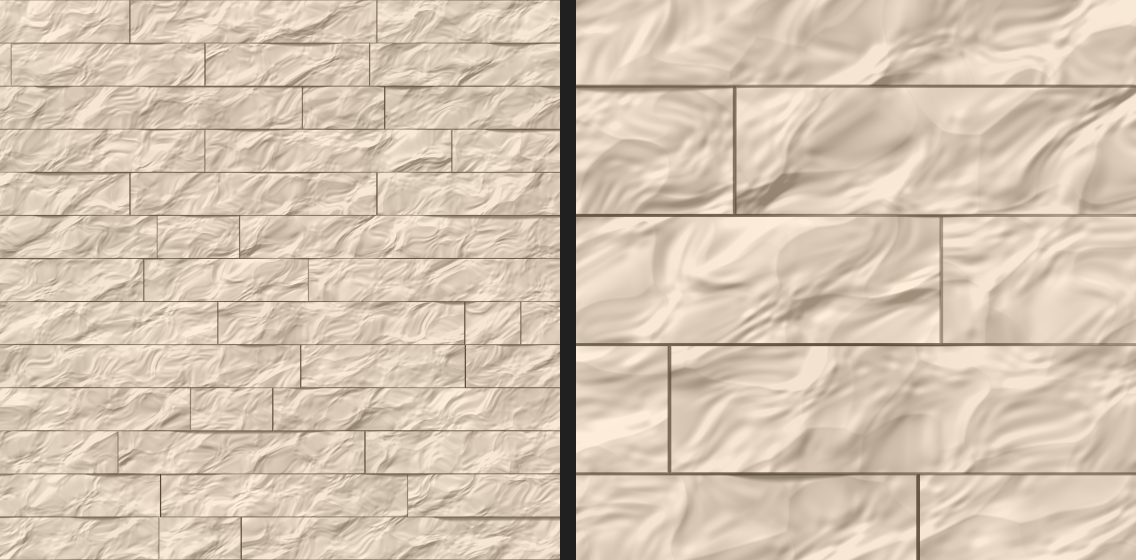
Left, the full canvas; right, a detail of the centre.
Write a WebGL 1 fragment shader that draws this texture.

```glsl
precision highp float;
// Split-face cream limestone cladding: thirteen courses of long rough stones with hairline joints.

uniform vec2 u_resolution;

const float COURSES = 13.0;
const float MODULE = 0.147;            // stone lengths are multiples of this
const float BED_HALF_WIDTH = 0.0009;   // horizontal joints
const float HEAD_HALF_WIDTH = 0.0011;  // vertical joints
const float SHADOW_DEPTH = 0.0085;     // deepest overhang shadow
const float RELIEF_STEP = 0.0015;
const float RELIEF_GAIN = 0.078;
const float GRAIN_FREQ = 19.0;
const float FACET_FREQ = 27.0;
const vec2 LIGHT = vec2(-0.5, 0.86);
const vec3 STONE = vec3(0.86, 0.80, 0.73);
const vec3 SHADE = vec3(0.50, 0.44, 0.37);
const vec3 JOINT = vec3(0.33, 0.27, 0.20);

float hash(vec2 p) {
  return fract(sin(dot(p, vec2(127.1, 311.7))) * 43758.55);
}

float noise(vec2 p) {
  vec2 i = floor(p), f = fract(p);
  f = f * f * (3.0 - 2.0 * f);
  vec2 e = vec2(1.0, 0.0);
  return mix(mix(hash(i), hash(i + e.xy), f.x),
             mix(hash(i + e.yx), hash(i + e.xx), f.x), f.y);
}

// Squared distance to the nearest scattered point
float cellular(vec2 p) {
  vec2 i = floor(p), f = fract(p);
  float nearest = 4.0;
  for (int y = -1; y <= 1; y++) {
    for (int x = -1; x <= 1; x++) {
      vec2 c = vec2(float(x), float(y));
      vec2 d = c + vec2(hash(i + c), hash(i + c + 47.3)) - f;
      nearest = min(nearest, dot(d, d));
    }
  }
  return nearest;
}

// Chiselled height field, stretched along a rising diagonal
float relief(vec2 p) {
  p = vec2(0.68 * dot(p, vec2(0.87, 0.5)), dot(p, vec2(-0.5, 0.87)));
  vec2 warp = vec2(noise(p * 34.0), noise(p * 34.0 + 19.0)) - 0.5;
  vec2 q = p + 0.028 * warp;
  float h = 0.6 * cellular(q * FACET_FREQ) / FACET_FREQ;
  float freq = GRAIN_FREQ;
  for (int i = 0; i < 4; i++) {
    h += noise(q * freq + float(i) * 7.7) / freq;
    freq *= 2.1;
  }
  return h;
}

// Positions of the head joints in a course; z is negative when there are only two
vec3 headJoints(float course) {
  float first = 0.34 + 0.13 * cos(1.083 * (course - 2.0))
                     + 0.07 * cos(2.094 * (course - 5.0));
  float modules = 2.0 + floor(cos(1.8 * course) + 0.5);
  float extra = mod(course, 6.0) == 1.0 ? fract(1.035 - 0.015 * course) : -1.0;
  return vec3(first, first + MODULE * modules, extra);
}

float lineCover(float dist, float halfWidth, float px) {
  return clamp((halfWidth - dist) / px + 0.5, 0.0, 1.0);
}

void main() {
  vec2 uv = gl_FragCoord.xy / u_resolution;
  float px = 1.0 / min(u_resolution.x, u_resolution.y);

  // Course, stone and distances to the joints
  float down = (1.0 - uv.y) * COURSES;
  float course = floor(down);
  float belowBed = fract(down) / COURSES;
  float bedDist = min(belowBed, 1.0 / COURSES - belowBed);
  vec3 joints = headJoints(course);
  bool hasThird = joints.z >= 0.0;
  vec3 passed = step(joints, vec3(uv.x));
  vec3 headDist = abs(fract(uv.x - joints + 0.5) - 0.5);
  float stone = mod(passed.x + passed.y + (hasThird ? passed.z : 0.0),
                    hasThird ? 3.0 : 2.0);
  vec2 id = vec2(stone, course);

  // Lit relief, different on every stone
  vec2 p = uv + vec2(hash(id + 3.1), hash(id + 8.6)) * 9.0;
  float h = relief(p);
  vec2 slope = vec2(relief(p + vec2(RELIEF_STEP, 0.0)) - h,
                    relief(p + vec2(0.0, RELIEF_STEP)) - h) / RELIEF_STEP;
  float light = clamp(-dot(slope, LIGHT) * RELIEF_GAIN, -0.26, 0.11);
  float tint = 0.025 * (hash(id + 5.5) - 0.5) + 0.045 * (noise(p * 12.0) - 0.5);
  vec3 color = STONE + light + tint - 0.005;
  color += vec3(0.0, -0.006, -0.012) * noise(uv * 4.0);

  // Uneven shadows under overhanging edges
  float overhang = noise(vec2(uv.x * 11.0, course * 7.3 + 0.5));
  float depth = SHADOW_DEPTH * smoothstep(0.55, 1.0, overhang);
  float shadow = 1.0 - smoothstep(depth * 0.3, depth + px, belowBed);
  color = mix(color, SHADE, 0.8 * shadow * smoothstep(0.0, 0.002, depth));

  // Hairline joints of varying strength
  float bedStrength = mix(0.35, 0.95, noise(vec2(uv.x * 14.0, floor(down + 0.5) * 3.7)));
  float bed = bedStrength * lineCover(bedDist, BED_HALF_WIDTH, px);
  float head = 0.0;
  for (int i = 0; i < 3; i++) {
    float strength = mix(0.4, 1.0, hash(vec2(float(i), course + 21.0)));
    if (i < 2 || hasThird) {
      head = max(head, strength * lineCover(headDist[i], HEAD_HALF_WIDTH, px));
    }
  }
  color = mix(color, JOINT, max(bed, head));

  gl_FragColor = vec4(clamp(color, 0.0, 1.0), 1.0);
}
```
